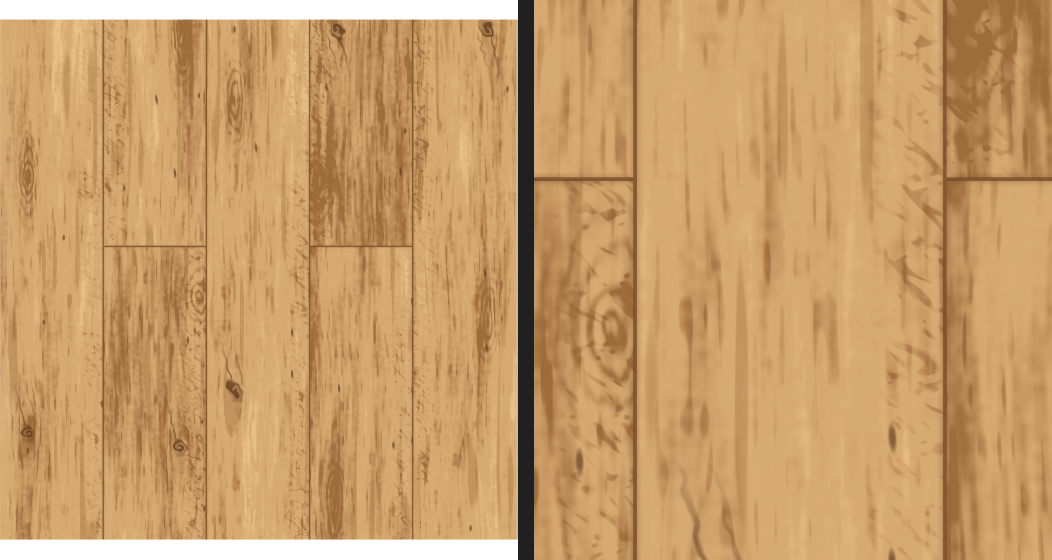
Left, the full canvas; right, a detail of the centre.
Give the GLSL for this texture, as a Shadertoy shader.

```glsl
const vec3 DARK = vec3(0.62, 0.42, 0.23);
const vec3 MID = vec3(0.77, 0.58, 0.37);
const vec3 LIGHT = vec3(0.845, 0.665, 0.445);
const vec3 PALE = vec3(0.91, 0.76, 0.54);
const vec3 BARK = vec3(0.36, 0.22, 0.11);
const vec3 SEAM = vec3(0.47, 0.30, 0.16);
const float COLUMNS = 5.02;
const float BOARD_WIDTH = 0.185; // in canvas heights
const float JOINT = 0.56;

float hash(vec2 p) {
    vec3 q = fract(vec3(p.xyx) * 0.1031);
    q += dot(q, q.yzx + 33.33);
    return fract((q.x + q.y) * q.z);
}

float noise(vec2 p) {
    vec2 i = floor(p), f = fract(p);
    f = f * f * (3.0 - 2.0 * f);
    return mix(mix(hash(i), hash(i + vec2(1, 0)), f.x),
               mix(hash(i + vec2(0, 1)), hash(i + 1.0), f.x), f.y);
}

float fbm(vec2 p) {
    float sum = 0.0, amp = 0.53;
    for (int i = 0; i < 4; i++) {
        sum += amp * noise(p);
        p = p * 2.03 + 17.3;
        amp *= 0.5;
    }
    return sum;
}

// Nested pointed growth rings: x = ring lines, y = soft stain
vec2 cathedral(vec2 q, vec2 size, vec2 seed) {
    float wobble = fbm(q * vec2(60.0, 22.0) + seed) - 0.5;
    float d = length(q / size) + 0.55 * wobble;
    float lines = pow(0.5 + 0.5 * sin(d * 19.0), 2.0);
    return vec2(lines * exp(-d * d * 0.9), exp(-d * d * 0.45));
}

// Swirled knot with cracks trailing upward: x = bark, y = soft stain
vec2 knot(vec2 q, vec2 seed) {
    float wobble = noise(q * 110.0 + seed) - 0.5;
    float d = length((q + 0.2 * q.yx) / vec2(0.013, 0.017)) + 0.8 * wobble;
    float swirl = 0.35 + 0.65 * smoothstep(0.1, 0.9, 0.5 + 0.5 * sin(d * 8.0 + atan(q.y, q.x)));
    float core = swirl * smoothstep(1.25, 0.65, d);
    float path = q.x + 0.28 * q.y + 0.006 * wobble;
    float along = smoothstep(0.0, 0.02, q.y) * smoothstep(0.11, 0.02, q.y);
    float crack = along * (smoothstep(0.003, 0.0005, abs(path)) +
                           0.6 * smoothstep(0.003, 0.0005, abs(path - 0.02)));
    float halo = exp(-dot(q / vec2(0.024, 0.06), q / vec2(0.024, 0.06)));
    return vec2(max(core, 0.65 * crack), halo);
}

// Sparse short dark marks, one per chosen cell
float specks(vec2 w, vec2 seed, float chance) {
    vec2 g = w * vec2(30.0, 13.0), cell = floor(g);
    vec2 h = vec2(hash(cell + seed), hash(cell + seed + 41.7));
    vec2 q = (fract(g) - 0.3 - 0.4 * h.yx) / vec2(30.0, 13.0);
    q.x += 0.25 * q.y * (h.y - 0.5);
    float d = length(q / vec2(0.0025, 0.004 + 0.006 * h.y));
    return step(1.0 - chance, hash(cell + seed + 9.1)) * smoothstep(1.3, 0.4, d);
}

vec3 woodRamp(float tone) {
    vec3 c = mix(DARK, MID, smoothstep(0.0, 0.42, tone));
    c = mix(c, LIGHT, smoothstep(0.3, 0.65, tone));
    return mix(c, PALE, smoothstep(0.72, 1.15, tone));
}

vec3 board(float u, float v, vec2 ringAt, vec2 ringSize, float knotX, float hasKnot, float base, vec2 seed) {
    vec2 w = vec2(u * BOARD_WIDTH, v);
    vec2 toKnot = w - vec2(knotX * BOARD_WIDTH, 0.0);
    vec2 toRing = w - vec2(ringAt.x * BOARD_WIDTH, ringAt.y);
    vec2 rings = cathedral(toRing, ringSize, seed);
    vec2 bark = hasKnot * knot(toKnot, seed);

    // Fibres bend around the knot and drift along the board
    vec2 g = w + seed;
    g.x += 0.010 * (noise(vec2(w.x * 12.0, v * 5.0) + seed) - 0.5);
    g.x -= 0.012 * bark.y * sign(toKnot.x) * smoothstep(0.0, 0.012, abs(toKnot.x));

    float tone = base + 0.95 * (fbm(g * vec2(16.0, 2.4)) - 0.5);
    tone += 0.65 * (fbm(g * vec2(75.0, 5.0)) - 0.5);
    tone += 0.30 * (noise(g * vec2(240.0, 24.0)) - 0.5);
    tone += 0.16 * (noise(g * vec2(190.0, 170.0)) - 0.5);
    tone -= 0.25 * smoothstep(0.68, 0.9, noise(g * vec2(230.0, 32.0) + 7.0));
    tone -= 0.42 * rings.x + 0.26 * rings.y + 0.25 * bark.y;

    // Curled ray flecks on the pale side
    float side = smoothstep(0.68, 0.9, u);
    float fleck = noise(vec2(g.x * 120.0 + 2.0 * sin(v * 160.0), v * 150.0 + g.x * 180.0));
    tone += side * (0.10 - 0.28 * smoothstep(0.6, 0.85, fleck));

    vec3 c = woodRamp(tone);
    float streak = smoothstep(0.74, 0.86, noise(g * vec2(100.0, 6.0) + 31.0));
    c = mix(c, DARK, 0.35 * streak);
    c = mix(c, BARK, 0.65 * specks(w, floor(seed), 0.07));
    return mix(c, BARK, 0.8 * bark.x);
}

void mainImage(out vec4 fragColor, in vec2 fragCoord) {
    vec2 uv = fragCoord / iResolution.xy;
    float px = 1.0 / iResolution.y;
    float x = uv.x * COLUMNS;
    float col = min(floor(x), 4.0);
    bool split = mod(col, 2.0) > 0.5;
    bool upper = split && uv.y > JOINT;
    bool turned = col > 3.5 || upper;
    bool swirly = split && (upper == (col > 2.0));

    // Three board types, some laid turned half round
    float start = split ? (swirly ? 0.203 : 0.10) : 0.228 + 0.0375 * col;
    float u = turned ? 1.0 - (x - col) : x - col;
    float v = turned ? 0.948 - uv.y : uv.y - start;
    vec2 ringAt = split ? (swirly ? vec2(0.93, 0.27) : vec2(0.24, 0.0))
                        : vec2(0.27, 0.46 + 0.06 * min(col * 0.5, 1.0));
    vec2 ringSize = swirly ? vec2(0.034, 0.065) : vec2(0.018, 0.07);
    float base = split ? (swirly ? 0.47 : 0.57) : 0.68;
    vec2 seed = vec2(col * 7.0 + 3.4, upper ? 23.6 : 5.2);
    vec3 c = board(u, v, ringAt, ringSize, split ? 0.73 : 0.27,
                   split && !swirly ? 0.0 : 1.0, base, seed);

    // Grooves between boards
    float gap = abs(x - clamp(round(x), 1.0, 4.0)) * BOARD_WIDTH;
    if (split) gap = min(gap, abs(uv.y - JOINT));
    c = mix(c, SEAM, 0.28 * smoothstep(0.005, 0.0, gap));
    c = mix(c, SEAM, 0.8 * smoothstep(0.0011 + px * 0.5, 0.0011 - px * 0.5, gap));

    // White bands above and below, thin pale sides
    float sides = min(uv.x - 0.001, 0.997 - uv.x);
    c = mix(vec3(0.80, 0.73, 0.65), c, smoothstep(-px, px, sides));
    float inside = min(uv.y - 0.0365, 0.965 - uv.y);
    c = mix(vec3(1.0), c, smoothstep(-px, px, inside));
    fragColor = vec4(c, 1.0);
}
```
